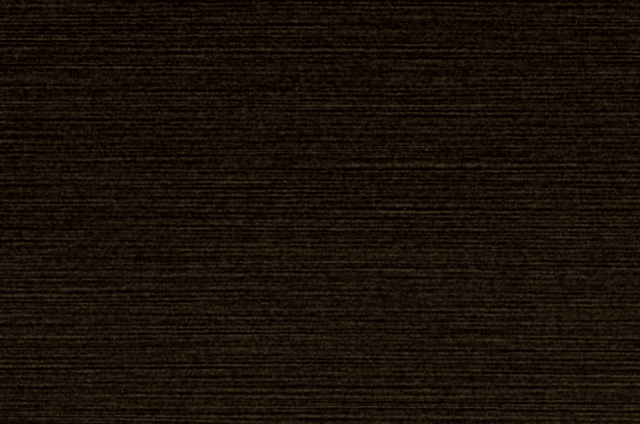
A Shadertoy shader for this texture:

```glsl
// Dark brown wood veneer with fine horizontal grain, speckle and pale flecks
#define DARK_BROWN vec3(0.049, 0.018, 0.000)
#define PALE_BROWN vec3(0.188, 0.143, 0.085)
#define FLECK_BROWN vec3(0.27, 0.21, 0.14)
#define RIDGE_COUNT 94.0
#define FIBRE_COUNT 200.0
#define GRAIN_COUNT 205.0
#define FLECK_CELLS 32.0
#define FLECK_SHARE 0.40
#define BASE_TONE 0.35
#define TONE_SKEW 0.35
#define TAU 6.2831853

float hash(vec2 p) {
    vec3 q = fract(vec3(p.xyx) * 0.1031);
    q += dot(q, q.yzx + 33.33);
    return fract((q.x + q.y) * q.z);
}

float noise(vec2 p) {
    vec2 cell = floor(p);
    vec2 f = fract(p);
    f = f * f * (3.0 - 2.0 * f);
    float low = mix(hash(cell), hash(cell + vec2(1.0, 0.0)), f.x);
    float high = mix(hash(cell + vec2(0.0, 1.0)), hash(cell + 1.0), f.x);
    return mix(low, high, f.y);
}

// Noise centred on zero
float signedNoise(vec2 p) {
    return noise(p) - 0.5;
}

// Difference of neighbouring rows: thin lines without broad bands
float lineNoise(vec2 p) {
    return noise(p) - noise(p + vec2(0.0, 1.4));
}

// Turned coordinates keep the speckle free of rows and columns
vec2 turn(vec2 p) {
    return vec2(0.8 * p.x - 0.6 * p.y, 0.6 * p.x + 0.8 * p.y);
}

// Nearly regular ridges parted by thin dark grooves of varying depth
float ridgeTone(vec2 p) {
    float phase = p.y * RIDGE_COUNT + 1.3 * noise(p * vec2(1.2, 30.0));
    phase += 0.22 * signedNoise(p * vec2(60.0, 90.0) + 5.0);
    float depth = noise(vec2(p.x * 3.0, floor(phase) * 7.0 + 0.5));
    float wave = sin(TAU * (phase - 0.25));
    return (0.07 + 0.35 * depth) * wave;
}

// Long fibres, broken fibres and round speckle
float fibreTone(vec2 p) {
    float tone = 0.38 * lineNoise(p * vec2(2.0, FIBRE_COUNT) + 13.0);
    tone += 0.28 * lineNoise(p * vec2(18.0, FIBRE_COUNT) + 29.0);
    tone += 0.14 * signedNoise(p * vec2(3.0, 80.0) + 59.0);
    tone += 0.72 * signedNoise(turn(p) * GRAIN_COUNT + 341.0);
    tone += 0.24 * signedNoise(turn(p * vec2(0.6, 1.0)) * 130.0 + 467.0);
    return tone;
}

// Thin dark pores running along the grain
float poreMask(vec2 p) {
    float streak = noise(p * vec2(2.6, 170.0) + 83.0);
    return smoothstep(0.76, 0.97, streak);
}

// Small bent pale marks, one per chosen cell, at random angles
float fleckMask(vec2 p, float pixel) {
    vec2 q = p * FLECK_CELLS;
    vec2 cell = floor(q);
    vec2 centre = 0.25 + 0.5 * vec2(hash(cell + 3.0), hash(cell + 17.0));
    vec2 d = fract(q) - centre;
    d += 0.14 * vec2(signedNoise(q * 7.0), signedNoise(q * 7.0 + 19.0));
    float angle = 2.4 * (hash(cell + 31.0) - 0.5);
    vec2 along = vec2(cos(angle), sin(angle));
    float halfLength = 0.09 * hash(cell + 47.0);
    d -= along * clamp(dot(d, along), -halfLength, halfLength);
    float soft = max(0.09, pixel * FLECK_CELLS);
    float stroke = 1.0 - smoothstep(0.0, soft, length(d));
    float chosen = step(hash(cell + 71.0), FLECK_SHARE);
    return stroke * chosen * (0.2 + 0.6 * hash(cell + 97.0));
}

void mainImage(out vec4 fragColor, in vec2 fragCoord) {
    vec2 uv = fragCoord / iResolution.xy;
    vec2 p = fragCoord / iResolution.y;
    float pixel = 1.0 / iResolution.y;

    // Slight wander of the fibres
    vec2 grainPos = p;
    grainPos.y += 0.005 * signedNoise(p * vec2(1.3, 4.0)) + 0.002 * p.x;

    // Light grows towards the lower right
    float light = 0.20 * (0.5 - uv.y) + 0.05 * (uv.x - 0.5);
    float grain = ridgeTone(grainPos) + fibreTone(grainPos);
    grain -= 0.26 * poreMask(grainPos);

    // Skew lifts the brightest grains into a longer tail
    float tone = BASE_TONE + light + grain + TONE_SKEW * (grain * grain - 0.08);
    tone = clamp(tone, -0.30, 1.35);

    vec3 color = max(mix(DARK_BROWN, PALE_BROWN, tone), 0.0);
    color = mix(color, FLECK_BROWN, fleckMask(p, pixel));
    fragColor = vec4(color, 1.0);
}
```
